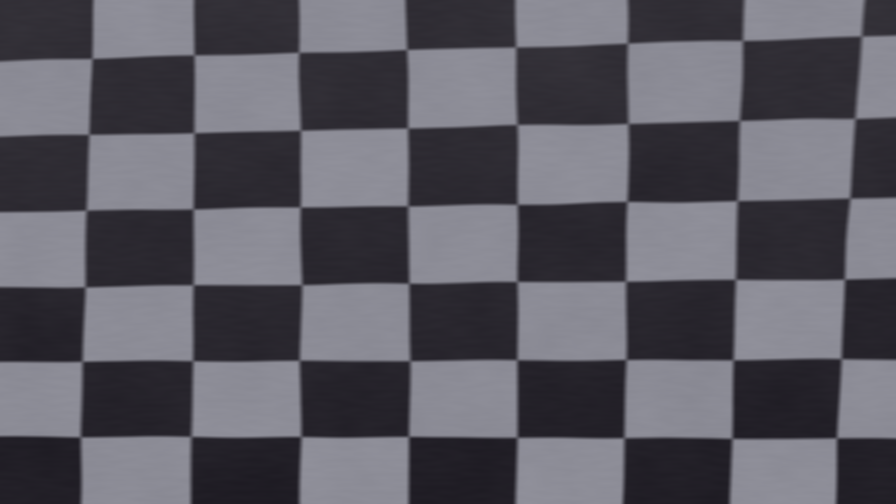
Write a Shadertoy shader that draws this pattern.

```glsl
// A soft-edged checkerboard printed on cloth, seen slightly askew and bowed.
// Polynomials bend the canvas into grid coordinates; a product of two smoothed
// square waves gives the checks, and gradient noise adds wobble, weave and wear.

const vec3 LIGHT = vec3(0.55, 0.55, 0.59);
const vec3 DARK_LOW = vec3(0.128, 0.118, 0.148);   // darks near the bottom
const vec3 DARK_HIGH = vec3(0.198, 0.188, 0.216);  // washed-out darks near the top
const vec2 GRID_CENTRE = vec2(4.357, 3.598);       // grid position at canvas centre
const vec2 GRID_SCALE = vec2(4.64, 6.485);         // cells per canvas height
const vec2 EDGE_SOFT = vec2(0.0075, 0.005);        // blur of upright and level edges
const float WOBBLE = 0.022;                        // edge waviness, in cells
const float WEAVE = 0.012;
const float MOTTLE = 0.014;
const float CELL_VARIATION = 0.012;

float hash(vec2 p) {
    vec3 q = fract(vec3(p.xyx) * 0.1031);
    q += dot(q, q.yzx + 33.33);
    return fract((q.x + q.y) * q.z);
}

float cornerSlope(vec2 corner, vec2 offset) {
    float angle = 6.2832 * hash(corner);
    return dot(vec2(cos(angle), sin(angle)), offset);
}

// Gradient noise, roughly -0.7 to 0.7
float gradientNoise(vec2 p) {
    vec2 i = floor(p), f = fract(p);
    vec2 w = f * f * f * (f * (f * 6.0 - 15.0) + 10.0);
    vec2 e = vec2(1.0, 0.0);
    float low = mix(cornerSlope(i, f), cornerSlope(i + e, f - e), w.x);
    float high = mix(cornerSlope(i + e.yx, f - e.yx), cornerSlope(i + 1.0, f - 1.0), w.x);
    return mix(low, high, w.y);
}

// Canvas (centred, in heights) to grid: columns rightwards, rows downwards
vec2 clothGrid(vec2 p) {
    float xx = p.x * p.x, yy = p.y * p.y;
    float lean = -0.025 + 0.051 * p.x + 0.371 * xx;
    float bow = 0.09 - 0.35 * xx;
    float column = GRID_SCALE.x * p.x - 0.04 * xx - lean * p.y + bow * yy;
    float row = 0.0765 * p.x - (GRID_SCALE.y - 0.25 * p.x) * p.y + 0.1 * yy;
    return GRID_CENTRE + vec2(column, row);
}

// +1 in even cells, -1 in odd cells, blended across each line
vec2 softSquareWave(vec2 grid, vec2 softness) {
    vec2 edgeDistance = (0.5 - abs(fract(grid) - 0.5)) / GRID_SCALE;
    vec2 parity = 1.0 - 2.0 * mod(floor(grid), 2.0);
    return parity * smoothstep(-softness, softness, edgeDistance) * 2.0
         - parity;
}

void mainImage(out vec4 fragColor, in vec2 fragCoord) {
    vec2 p = (fragCoord - 0.5 * iResolution.xy) / iResolution.y;

    // Bent grid with slight waviness
    vec2 grid = clothGrid(p);
    grid += WOBBLE * vec2(gradientNoise(p * 7.0 + 11.0), gradientNoise(p * 6.0 + 47.0));

    // Checks
    vec2 softness = max(EDGE_SOFT, vec2(1.0 / iResolution.y));
    vec2 wave = softSquareWave(grid, softness);
    float darkness = 0.5 + 0.5 * wave.x * wave.y;

    // Faded darks towards the top
    float fade = clamp(p.y + 0.5 + 0.25 * gradientNoise(p * 2.5 + 83.0), 0.0, 1.0);
    vec3 color = mix(LIGHT, mix(DARK_LOW, DARK_HIGH, fade), darkness);

    // Cell variation, mottling and horizontal weave
    float cellTone = (hash(floor(grid) + 20.0) - 0.5) * abs(wave.x * wave.y);
    float tone = CELL_VARIATION * cellTone
               + MOTTLE * gradientNoise(p * 9.0 + 29.0)
               + WEAVE * gradientNoise(p * vec2(22.0, 110.0) + 61.0);
    fragColor = vec4(color + tone, 1.0);
}
```
